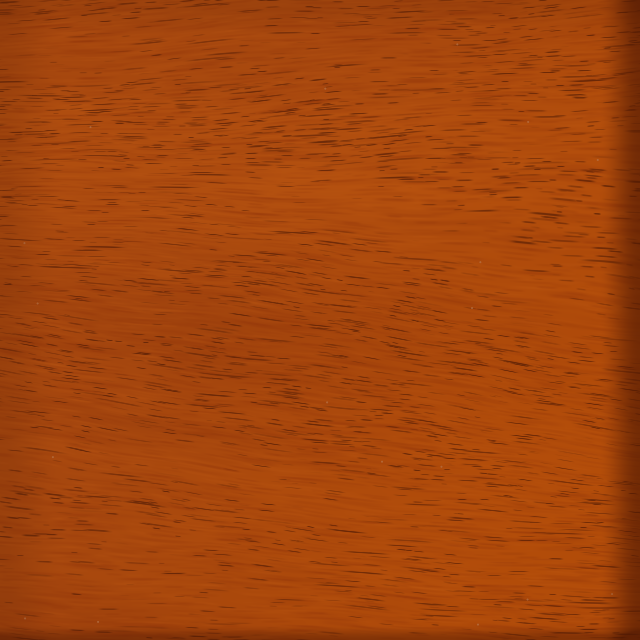
Write a three.js fragment shader that draws this texture.

```glsl
varying vec2 vUv;

const vec3 RUSSET = vec3(0.625, 0.260, 0.052);
const vec3 AMBER = vec3(0.705, 0.316, 0.062);
const vec3 GLOW = vec3(0.715, 0.302, 0.022);
const vec3 RED_FIBRE = vec3(0.560, 0.195, 0.032);
const vec3 PALE_FIBRE = vec3(0.745, 0.350, 0.075);
const vec3 PORE = vec3(0.300, 0.098, 0.018);
const vec3 SHADE = vec3(0.300, 0.090, 0.010);
const vec3 DUST = vec3(0.720, 0.480, 0.320);

float hash(vec2 p) {
  vec3 q = fract(vec3(p.xyx) * 0.1031);
  q += dot(q, q.yzx + 33.33);
  return fract((q.x + q.y) * q.z);
}

// Slow irregular variation, about -1 to 1
float waves(vec2 p, float seed) {
  float sum = 0.0;
  float amp = 0.5;
  for (int i = 0; i < 4; i++) {
    p += 0.6 * sin(p.yx * 1.3 + seed);
    sum += amp * sin(p.x + 1.7 * p.y + seed);
    p = p * 1.9 + 2.3;
    amp *= 0.55;
  }
  return sum;
}

// Soft round weight around a centre
float blob(vec2 p, vec2 centre, vec2 radius) {
  vec2 d = (p - centre) / radius;
  return exp(-dot(d, d));
}

// One tapered dash per cell, kept inside the cell
float dashes(vec2 p, vec2 cells, float width, float share, float seed) {
  vec2 q = p * cells + seed * 1.37;
  float row = floor(q.y);
  q.x += 17.0 * hash(vec2(row, seed));
  vec2 id = vec2(floor(q.x), row) + seed * 11.0;
  vec2 f = fract(q) - 0.5;
  float reach = mix(0.14, 0.46, hash(id + 3.1));
  float shiftX = (hash(id + 5.3) - 0.5) * (1.0 - 2.0 * reach);
  float shiftY = (hash(id + 7.7) - 0.5) * (1.0 - 2.0 * width);
  float along = 1.0 - smoothstep(0.35 * reach, reach, abs(f.x - shiftX));
  float across = 1.0 - smoothstep(0.15 * width, width, abs(f.y - shiftY));
  float strength = smoothstep(0.0, 0.15, share - hash(id));
  return along * across * strength * mix(0.35, 1.0, hash(id + 9.2));
}

// Bend the plane so that y is constant along the grain
vec2 grainSpace(vec2 p) {
  float slope = mix(-0.05, -0.13, smoothstep(0.0, 0.35, p.y));
  slope = mix(slope, 0.055, smoothstep(0.48, 0.86, p.y));
  float wobble = 0.004 * sin(9.0 * p.x + 14.0 * p.y)
               + 0.0015 * sin(24.0 * p.x - 31.0 * p.y);
  return vec2(p.x, p.y - slope * (p.x - 0.5) + wobble);
}

// Broad varnish colour
vec3 varnish(vec2 p, vec2 g) {
  float tone = 0.48 + 0.22 * waves(g * vec2(2.0, 9.0), 1.4)
             + 0.13 * waves(g * vec2(3.0, 38.0), 4.1);
  tone += 0.32 * blob(p, vec2(0.45, 0.70), vec2(0.6, 0.13));
  tone += 0.35 * blob(p, vec2(0.85, 0.20), vec2(0.3, 0.12));
  tone -= 0.45 * blob(p, vec2(0.35, 0.42), vec2(0.4, 0.14));
  tone -= 0.50 * blob(p, vec2(0.10, 0.02), vec2(0.4, 0.07));
  vec3 color = mix(RUSSET, AMBER, clamp(tone, -0.3, 1.1));
  float warmth = smoothstep(0.15, 0.95, 0.8 * p.x + 0.5 * (0.6 - p.y));
  return mix(color, GLOW, 0.6 * warmth);
}

vec3 addFibres(vec3 color, vec2 g) {
  float red = 0.0;
  float pale = 0.0;
  for (int i = 0; i < 4; i++) {
    float k = float(i);
    vec2 cells = vec2(3.5 + 2.0 * k, 75.0 + 34.0 * k);
    red += dashes(g, cells, 0.42, 0.75, 2.0 + k);
    pale += dashes(g, cells * 1.13, 0.42, 0.55, 12.0 + k);
  }
  color = mix(color, PALE_FIBRE, min(0.16 * pale, 0.4));
  return mix(color, RED_FIBRE, min(0.24 * red, 0.55));
}

vec3 addPores(vec3 color, vec2 p, vec2 g) {
  float density = 0.25 + 0.24 * waves(g * vec2(4.0, 17.0), 2.7);
  density += 0.14 * blob(p, vec2(0.6, 0.80), vec2(0.7, 0.11));
  density += 0.12 * blob(p, vec2(0.4, 0.45), vec2(0.6, 0.14));
  density -= 0.18 * blob(p, vec2(0.3, 0.64), vec2(0.4, 0.04));
  float pores = 0.0;
  for (int i = 0; i < 4; i++) {
    float k = float(i);
    vec2 cells = vec2(10.0 + 5.0 * k, 118.0 + 17.0 * k);
    pores = max(pores, dashes(g, cells, 0.23, density, 23.0 + k));
  }
  return mix(color, PORE, 0.68 * pores);
}

// Sparse pale dust specks
float dust(vec2 p) {
  vec2 q = p * 9.0;
  vec2 id = floor(q);
  vec2 centre = 0.2 + 0.6 * vec2(hash(id + 41.0), hash(id + 57.0));
  float spot = 1.0 - smoothstep(0.006, 0.022, length(fract(q) - centre));
  return spot * step(hash(id + 73.0), 0.13);
}

void main() {
  vec2 grain = grainSpace(vUv);
  vec3 color = varnish(vUv, grain);
  color = addFibres(color, grain);
  color = addPores(color, vUv, grain);
  color = mix(color, DUST, 0.6 * dust(vUv));

  // Rounded, shaded borders
  float shade = 0.62 * smoothstep(0.935, 1.0, vUv.x);
  shade += 0.45 * (1.0 - smoothstep(0.0, 0.025, vUv.y));
  shade += 0.16 * (1.0 - smoothstep(0.0, 0.10, vUv.x));
  shade += 0.14 * smoothstep(0.94, 1.0, vUv.y);
  color = mix(color, SHADE, min(shade, 0.8));
  gl_FragColor = vec4(color, 1.0);
}
```
